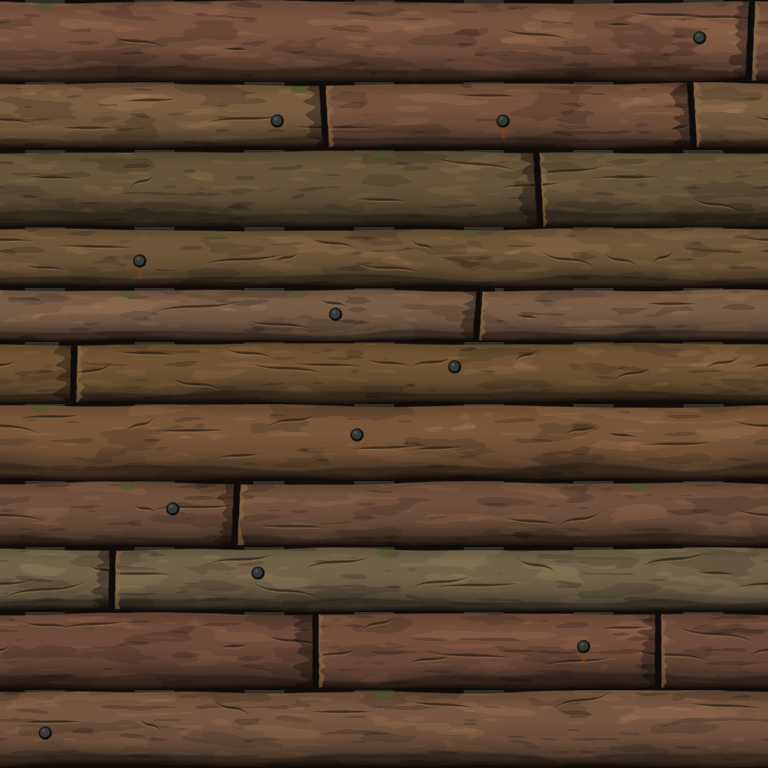
Give the GLSL for this texture, as a Shadertoy shader.

```glsl
// Draws a wall of eleven weathered horizontal logs with butt joints, cracks, nails and moss.

const int ROWS = 11;

// Row layout, bottom to top; an x below zero means the part is absent.
const float EDGE[12] = float[12](0.0, 0.102, 0.203, 0.288, 0.374, 0.474,
  0.555, 0.625, 0.704, 0.805, 0.893, 1.0);
const vec2 JOINTS[11] = vec2[11](vec2(-1), vec2(0.411, 0.857), vec2(0.146, -1),
  vec2(0.307, -1), vec2(-1), vec2(0.096, -1), vec2(0.622, -1), vec2(-1),
  vec2(0.701, -1), vec2(0.422, 0.901), vec2(0.977, -1));
const vec2 NAILS[11] = vec2[11](vec2(0.059, -1), vec2(0.76, -1), vec2(0.336, -1),
  vec2(0.225, -1), vec2(0.465, -1), vec2(0.592, -1), vec2(0.437, -1),
  vec2(0.182, -1), vec2(-1), vec2(0.361, 0.655), vec2(0.911, -1));
const vec3 WOOD[11] = vec3[11](vec3(0.41, 0.3, 0.22), vec3(0.38, 0.26, 0.2),
  vec3(0.4, 0.34, 0.25), vec3(0.39, 0.28, 0.21), vec3(0.42, 0.3, 0.2),
  vec3(0.39, 0.29, 0.18), vec3(0.42, 0.32, 0.24), vec3(0.39, 0.3, 0.2),
  vec3(0.36, 0.29, 0.2), vec3(0.42, 0.32, 0.22), vec3(0.42, 0.29, 0.22));

const vec3 RED_WOOD = vec3(0.41, 0.28, 0.21);
const vec3 SPLINTER = vec3(0.55, 0.42, 0.27);
const vec3 CRACK = vec3(0.17, 0.12, 0.08);
const vec3 GAP = vec3(0.06, 0.045, 0.03);
const vec3 BATTEN = vec3(0.22, 0.21, 0.18);
const vec3 MOSS = vec3(0.3, 0.33, 0.16);
const vec3 STEEL = vec3(0.2, 0.22, 0.22);
const vec3 RUST = vec3(0.48, 0.27, 0.1);

float hash(vec2 p) { return fract(sin(dot(p, vec2(127.1, 311.7))) * 43758.5); }

float corner(vec2 cell, vec2 offset, float period) {
  float angle = 6.2832 * hash(vec2(mod(cell.x, period), cell.y));
  return dot(vec2(cos(angle), sin(angle)), offset);
}

// Gradient noise that repeats across x after scale.x cells.
float noise(vec2 p, vec2 scale, float seed) {
  p = p * scale + vec2(0, seed);
  vec2 c = floor(p), f = p - c, e = vec2(1, 0), s = f * f * (3.0 - 2.0 * f);
  float n = scale.x;
  return mix(mix(corner(c, f, n), corner(c + e.xy, f - e.xy, n), s.x),
    mix(corner(c + e.yx, f - e.yx, n), corner(c + 1.0, f - 1.0, n), s.x), s.y);
}

// Antialiased coverage of the negative side of a distance.
float fill(float d, float px) { return clamp(0.5 - d / px, 0.0, 1.0); }

// Signed horizontal offset on a wrapping canvas.
float wrapX(float d) { return d - round(d); }

// Flat-edged worn patches and fine grain, as a brightness factor.
float wear(vec2 p, float seed) {
  float warp = 0.25 * noise(p, vec2(40, 130), seed);
  float patches = noise(p, vec2(9, 48), seed * 7.3) + warp;
  float streaks = noise(p, vec2(14, 120), seed * 3.1) + warp;
  return 1.0 - 0.13 * smoothstep(0.2, 0.25, patches) + 0.11 * smoothstep(0.22, 0.28, -patches)
    - 0.17 * smoothstep(0.34, 0.38, streaks) + 0.09 * smoothstep(0.34, 0.4, -streaks);
}

// Curved tapering splits: a dark line over a pale lip, one chance per cell.
vec3 addCracks(vec3 col, float x, float t, float height, float row, float px) {
  for (float layer = 0.0; layer < 2.0; layer++) {
    float cell = x * 8.0 + 0.5 * layer;
    vec2 id = vec2(mod(floor(cell), 8.0), row + 20.0 * layer);
    float present = step(hash(id + 0.3), 0.55);
    float len = mix(0.012, 0.048, hash(id + 4.1));
    float u = (fract(cell) - mix(0.4, 0.6, hash(id + 1.7))) / 8.0 / len;
    float y = (t - mix(0.3, 0.88, hash(id + 2.9))) * height;
    y -= (hash(id + 5.3) - 0.5) * 0.012 * u * (0.3 + u * u);
    float width = 0.0016 * (1.0 - u * u);
    col = mix(col, SPLINTER, 0.6 * present * fill(abs(y + 0.0022) - width * 0.7, px));
    col = mix(col, CRACK, 0.8 * present * fill(abs(y) - width, px));
  }
  return col;
}

vec3 addMoss(vec3 col, vec2 p, float below, float row, float px) {
  float x = (fract(p.x * 9.0) - 0.5) / 9.0;
  float r = length(vec2(x * 0.4, below - 0.004)) + 0.003 * noise(p, vec2(90), 0.0);
  float present = step(hash(vec2(floor(p.x * 9.0), row + 60.0)), 0.14);
  return mix(col, MOSS, 0.7 * present * fill(r - 0.005, px));
}

// Steel head in a dark dent, sometimes bleeding rust.
vec3 addNail(vec3 col, vec2 q, float rusty, float px) {
  float drip = max(abs(q.x) - 0.0025, abs(q.y + 0.013) - 0.01);
  col = mix(col, RUST, 0.55 * rusty * fill(drip, px));
  col = mix(col, GAP, fill(length(q) - 0.0085, px));
  col = mix(col, STEEL, fill(length(q - vec2(-0.0006, 0.0008)) - 0.0064, px));
  return mix(col, STEEL * 1.7, 0.7 * fill(length(q - vec2(-0.002, 0.003)) - 0.002, px));
}

void mainImage(out vec4 fragColor, in vec2 fragCoord) {
  vec2 p = fragCoord / iResolution.xy;
  float px = 1.5 / iResolution.y;
  int row = 0;
  for (int i = 1; i < ROWS; i++) row += int(step(EDGE[i], p.y));
  float seed = float(row);

  // Wavy log outline, cut by slightly leaning joints.
  float low = EDGE[row] + 0.0025 + 0.004 * noise(vec2(p.x, 0), vec2(8), seed + 0.4);
  float high = EDGE[row + 1] - 0.003 - 0.005 * noise(vec2(p.x, 0), vec2(7), seed + 30.6);
  float height = high - low, t = (p.y - low) / height;
  float lean = (hash(vec2(seed, 8)) - 0.5) * 0.012 * (t - 0.5);
  vec2 joints = JOINTS[row];
  float end = 1.0;
  for (int i = 0; i < 2; i++) {
    float d = wrapX(p.x - joints[i] - lean);
    if (joints[i] >= 0.0 && abs(d) < abs(end)) end = d;
  }
  float jag = noise(p, vec2(30, 110), 0.0);
  float outside = max(max(low - p.y, p.y - high), 0.0042 + 0.001 * jag - abs(end));

  // Rounded body: shadowed belly, lit upper half, dim crest.
  float middle = step(joints.x, p.x) * step(p.x, joints.y);
  vec3 col = mix(WOOD[row], RED_WOOD, 0.75 * middle) * wear(p, seed + 3.0 * middle);
  float ripple = t + 0.12 * noise(vec2(p.x, 0), vec2(9), seed + 50.5);
  col *= 0.52 + 0.24 * (smoothstep(0.13, 0.18, ripple) + smoothstep(0.16, 0.4, ripple));
  col *= 1.0 + 0.1 * smoothstep(0.35, 0.65, t) - 0.14 * smoothstep(0.78, 1.0, t);
  col *= mix(0.55, 1.0, smoothstep(0.0, 0.09, t));
  col = addCracks(col, p.x, t, height, seed, px);
  col = addMoss(col, p, high - p.y, seed, px);

  // Splintered ends: pale right of a joint, bruised left of it.
  float right = step(0.0, end);
  col = mix(col, SPLINTER, 0.55 * right * fill(end - 0.009 - 0.01 * jag, px));
  col *= 1.0 - 0.32 * (1.0 - right) * fill(-end - 0.018 - 0.022 * jag, px);

  for (int i = 0; i < 2; i++) {
    float x = NAILS[row][i];
    float y = mix(EDGE[row], EDGE[row + 1], mix(0.42, 0.62, hash(vec2(seed, x))));
    float rusty = step(0.5, hash(vec2(x, 4)));
    if (x >= 0.0) col = addNail(col, vec2(wrapX(p.x - x), p.y - y), rusty, px);
  }

  // Dark gaps with grey battens showing through.
  float batten = fill(abs(fract(p.x * 7.0 + 0.09) - 0.5) / 7.0 - 0.026, px) * step(0.02, abs(end));
  vec3 back = mix(GAP, BATTEN, 0.8 * batten * step(0.5, t));
  fragColor = vec4(mix(back, col, fill(outside, px)), 1.0);
}
```
